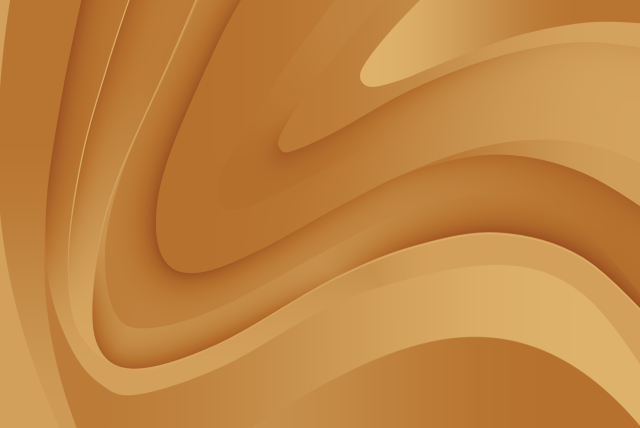
A Shadertoy shader for this background:

```glsl
// Folded caramel ribbons: nested smooth curves sweep down, turn and rise over a hump.
// Each curve is a spline giving a signed distance; layers are painted outside to inside
// as one scalar tone, with soft shadows and thin highlights, then mapped to colour.

const vec2 GRID = vec2(768, 512);            // layout units across the canvas, y down
const vec3 RUST  = vec3(.57, .26, .11);      // tone -1
const vec3 BROWN = vec3(.715, .445, .18);    // tone 0
const vec3 TAN   = vec3(.785, .575, .31);    // tone 0.5
const vec3 CREAM = vec3(.88, .71, .43);      // tone 1
const float SHADOW = 17.0;                   // shadow falloff length
const float LINE = 0.8;                      // highlight half width
const int N = 12;                            // knots per curve
const int STEPS = 8;                         // chords per spline span

// Knots run from above the top edge, round the bend, to beyond the right edge.
const vec2 OUTER[N] = vec2[N](vec2(102,-20), vec2(75,110), vec2(56,240), vec2(59,340),
    vec2(85,416), vec2(120,459), vec2(165,472), vec2(270,437), vec2(420,356),
    vec2(590,317), vec2(700,352), vec2(795,475));
const vec2 RIM[N] = vec2[N](vec2(161,-18), vec2(130,75), vec2(98,190), vec2(82,310),
    vec2(96,400), vec2(160,443), vec2(260,414), vec2(400,335), vec2(500,295),
    vec2(600,280), vec2(700,310), vec2(795,398));
const vec2 FOLD[N] = vec2[N](vec2(243,-18), vec2(205,70), vec2(138,222), vec2(114,325),
    vec2(116,410), vec2(160,441), vec2(260,412), vec2(400,333), vec2(500,293),
    vec2(600,278), vec2(700,308), vec2(795,396));
const vec2 BAND[N] = vec2[N](vec2(246,-18), vec2(207,70), vec2(149,200), vec2(126,300),
    vec2(140,378), vec2(185,392), vec2(270,365), vec2(400,295), vec2(480,256),
    vec2(580,234), vec2(680,257), vec2(795,384));
const vec2 VALLEY[N] = vec2[N](vec2(301,-20), vec2(262,50), vec2(203,186), vec2(187,265),
    vec2(200,315), vec2(240,326), vec2(310,300), vec2(420,240), vec2(500,203),
    vec2(600,185), vec2(700,207), vec2(800,268));
const vec2 VEIL[N] = vec2[N](vec2(420,-24), vec2(350,70), vec2(300,147), vec2(265,208),
    vec2(261,238), vec2(275,250), vec2(310,243), vec2(400,198), vec2(500,152),
    vec2(600,112), vec2(700,90), vec2(790,85));
const vec2 TONGUE[N] = vec2[N](vec2(480,-20), vec2(420,45), vec2(370,108), vec2(337,160),
    vec2(336,178), vec2(350,181), vec2(400,159), vec2(490,109), vec2(580,73),
    vec2(660,54), vec2(720,51), vec2(800,62));
const vec2 TIP[N] = vec2[N](vec2(522,-18), vec2(475,30), vec2(442,70), vec2(432,92),
    vec2(445,104), vec2(480,96), vec2(515,82), vec2(560,64), vec2(620,43),
    vec2(680,30), vec2(730,26), vec2(800,30));

vec2 spline(vec2 a, vec2 b, vec2 c, vec2 d, float t) {
    return b + 0.5*t*(c - a + t*(2.0*a - 5.0*b + 4.0*c - d + t*(3.0*(b - c) + d - a)));
}

// Signed distance to a curve, positive above it; the sign comes from a downward ray.
float curve(vec2 p, vec2 k[N]) {
    float best = 1e9, side = -1.0;
    vec2 a = k[0];
    for (int i = 0; i < N - 1; i++)
    for (int j = 1; j <= STEPS; j++) {
        vec2 b = spline(k[max(i - 1, 0)], k[i], k[i + 1], k[min(i + 2, N - 1)],
                        float(j)/float(STEPS));
        vec2 e = b - a, v = p - a;
        vec2 r = v - e*clamp(dot(v, e)/dot(e, e), 0.0, 1.0);
        best = min(best, dot(r, r));
        if ((a.x > p.x) != (b.x > p.x) && v.x*e.y/e.x > v.y) side = -side;
        a = b;
    }
    return side*sqrt(best);
}

float soft(float d, float width) { return exp(-max(d, 0.0)/width); }

void paint(inout float tone, float d, float fill) {
    float aa = 0.75*GRID.y/iResolution.y;
    tone = mix(tone, fill, smoothstep(-aa, aa, d));
}

vec3 toneColor(float t) {
    vec3 c = mix(BROWN, RUST, clamp(-t, 0.0, 1.0));
    c = mix(c, TAN, clamp(2.0*t, 0.0, 1.0));
    return mix(c, CREAM, clamp(2.0*t - 1.0, 0.0, 1.0));
}

void mainImage(out vec4 fragColor, in vec2 fragCoord) {
    vec2 p = fragCoord/iResolution.xy*GRID;
    p.y = GRID.y - p.y;
    float x = p.x, y = p.y;
    float right = smoothstep(330.0, 530.0, x);
    float leftTop = (1.0 - smoothstep(200.0, 400.0, y))*(1.0 - smoothstep(240.0, 320.0, x));

    // Left margin, lower sheet and bottom mound
    float tone = mix(0.05, 0.6, smoothstep(150.0, 500.0, y));
    float h = y - 190.0;
    paint(tone, h*h*(h > 0.0 ? 0.00072 : 0.00042) - 3.0 - x, 0.7);
    h = y - 310.0;
    paint(tone, x - 53.0 - 0.00096*h*h, mix(0.15, 0.95, smoothstep(80.0, 700.0, x)));
    h = x - 570.0;
    paint(tone, (y - 403.0 - h*h*(0.0022 + 2.6e-6*h))*0.8,
          mix(0.45, 0.0, smoothstep(300.0, 650.0, x)));

    // Outer ribbon and its rim
    float d = curve(p, OUTER);
    float lit = max(smoothstep(150.0, 450.0, y), right);
    paint(tone, d, mix(0.12, 0.7, lit) - 0.8*leftTop*soft(d, SHADOW));
    d = curve(p, RIM);
    paint(tone, d, mix(0.2, 0.78, smoothstep(50.0, 400.0, y)) - 0.6*leftTop*soft(d, SHADOW));
    float glint = max(leftTop, right);
    paint(tone, LINE - abs(d), mix(tone, 0.9, glint));

    // Shaded fold and the band lying in it
    d = curve(p, FOLD);
    float shade = 0.9*max(smoothstep(280.0, 420.0, y), right)*soft(d, SHADOW);
    paint(tone, d, mix(0.52, 0.15, smoothstep(350.0, 700.0, x)) - shade);
    paint(tone, LINE - abs(d), mix(tone, 0.8, leftTop));
    paint(tone, curve(p, BAND), 0.24 + 0.13*smoothstep(150.0, 350.0, x)
          - 0.32*smoothstep(450.0, 750.0, x) - 0.4*shade);

    // Valley, with a shadow cast outwards, and the sliver along its right edge
    d = curve(p, VALLEY);
    tone -= mix(0.95, 0.4, smoothstep(200.0, 500.0, x))*soft(-d, SHADOW);
    float inner = mix(0.0, 0.72, smoothstep(250.0, 760.0, x));
    h = x - 650.0;
    paint(inner, y - 167.0 - h*h*(0.0018 + 1.75e-6*h),
          mix(0.1, 0.65, smoothstep(500.0, 740.0, x)));
    paint(tone, d, inner);

    // Faint veil, shadowed tongue and bright tip
    paint(tone, curve(p, VEIL), tone + mix(0.1, -0.06, smoothstep(20.0, 230.0, y))
          *(1.0 - smoothstep(380.0, 520.0, x)));
    d = curve(p, TONGUE);
    tone -= 0.5*smoothstep(530.0, 630.0, x + 1.5*y)
          *(1.0 - 0.7*smoothstep(450.0, 700.0, x))*soft(-d, SHADOW);
    paint(tone, d, mix(0.12, 0.72, smoothstep(330.0, 720.0, x)));
    paint(tone, curve(p, TIP), mix(0.95, 0.05, smoothstep(450.0, 700.0, x)));

    fragColor = vec4(toneColor(tone), 1.0);
}
```
